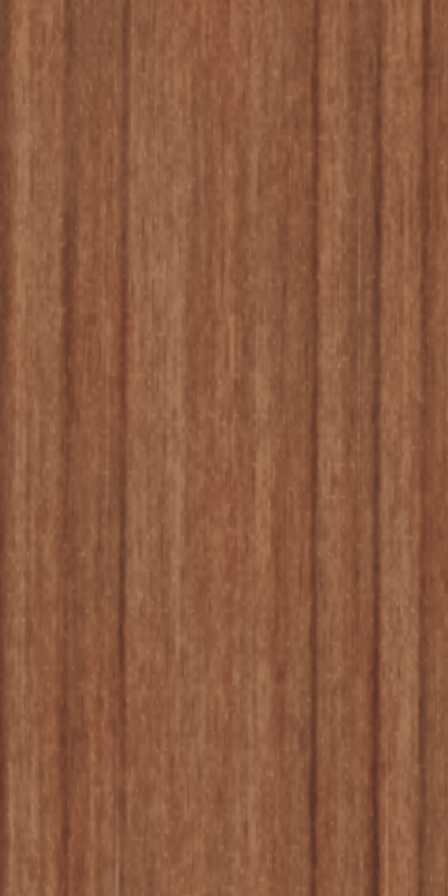
This texture is drawn by a Shadertoy shader. Its source:

```glsl
// Reddish brown wood veneer with straight vertical grain and dark growth lines

float hash(vec2 cell) {
    vec3 p = fract(cell.xyx * vec3(0.1031, 0.1030, 0.0973));
    p += dot(p, p.yzx + 33.33);
    return fract((p.x + p.y) * p.z);
}

// Value noise, centred on zero
float noise(vec2 p) {
    vec2 i = floor(p), f = fract(p);
    f = f * f * (3.0 - 2.0 * f);
    float low = mix(hash(i), hash(i + vec2(1, 0)), f.x);
    float high = mix(hash(i + vec2(0, 1)), hash(i + vec2(1, 1)), f.x);
    return mix(low, high, f.y) - 0.5;
}

// Growth lines: position, half width, darkness, tone of the band to the right
const vec4 growthLines[8] = vec4[8](
    vec4(0.004, 0.018, 0.60, 0.74),
    vec4(0.146, 0.013, 0.48, 0.54),
    vec4(0.277, 0.010, 0.62, 0.67),
    vec4(0.630, 0.015, 0.08, 0.54),
    vec4(0.702, 0.009, 0.80, 0.69),
    vec4(0.765, 0.010, 0.08, 0.46),
    vec4(0.842, 0.009, 0.74, 0.74),
    vec4(0.945, 0.010, 0.58, 0.52));

float growthTone(float x, float y) {
    float tone = 0.48;
    float shade = 0.0;
    for (int i = 0; i < 8; i++) {
        vec4 line = growthLines[i];
        float d = x - line.x;
        tone = mix(tone, line.w, smoothstep(-0.012, 0.018, d));
        float fade = 1.0 + 0.5 * noise(vec2(float(i) * 7.3, y * 3.0));
        shade += line.z * fade * exp(-d * d / (line.y * line.y));
    }
    return tone - shade;
}

vec3 woodColor(float tone) {
    vec3 shadow = vec3(0.37, 0.21, 0.155);
    vec3 dark = vec3(0.45, 0.27, 0.19);
    vec3 middle = vec3(0.55, 0.35, 0.245);
    vec3 light = vec3(0.64, 0.455, 0.33);
    vec3 color = mix(shadow, dark, clamp(tone * 2.0 + 1.0, 0.0, 1.0));
    color = mix(color, middle, clamp(tone / 0.58, 0.0, 1.0));
    return mix(color, light, clamp((tone - 0.58) / 0.54, 0.0, 1.0));
}

void mainImage(out vec4 fragColor, in vec2 fragCoord) {
    vec2 p = fragCoord / iResolution.x;

    // Slight lean and drift of the grain
    float x = p.x + 0.005 * (1.0 - p.y) + 0.006 * noise(vec2(p.x * 3.0, p.y * 1.5));
    float tone = growthTone(x, p.y);

    // Long streaks, from broad to thin
    tone += 0.24 * noise(vec2(x * 24.0, p.y * 0.8));
    tone += 0.36 * noise(vec2(x * 62.0 + 9.0, p.y * 1.3));
    tone += 0.30 * noise(vec2(x * 105.0 + 31.0, p.y * 5.0));

    // Thin pale threads
    float thread = noise(vec2(x * 75.0 + 57.0, p.y * 0.9));
    tone += 0.28 * smoothstep(0.27, 0.48, thread);

    // Short fibres and fine grain
    tone += 0.30 * noise(vec2(x * 95.0, p.y * 26.0 + 13.0));
    tone += 0.32 * noise(vec2(x * 120.0 + 5.0, p.y * 75.0));

    // Sparse dark pores and pale flecks
    float pore = noise(vec2(x * 85.0 + 80.0, p.y * 14.0));
    float fleck = noise(vec2(x * 90.0 + 40.0, p.y * 55.0));
    tone -= 0.26 * smoothstep(0.28, 0.46, pore);
    tone += 0.26 * smoothstep(0.30, 0.48, fleck);

    // Slow drift between redder and yellower wood
    float warmth = noise(vec2(x * 18.0 + 3.0, p.y * 2.5));
    vec3 color = woodColor(tone) + warmth * vec3(0.012, -0.022, -0.020);
    fragColor = vec4(color, 1.0);
}
```
